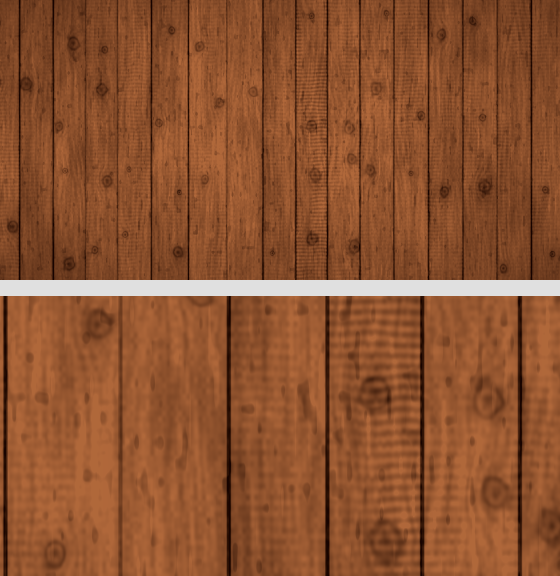
Top: the whole. Bottom: its middle third, enlarged.
A Shadertoy shader for this texture:

```glsl
// A wall of seventeen upright, stained wooden planks with dark seams.
// Contours of a warped height field give arched grain and knot rings;
// stretched noise adds fibres, blotches and saw marks, and a vignette darkens the rim.

float hash(vec2 p) {
    vec3 q = fract(vec3(p.xyx) * 0.1031);
    q += dot(q, q.yzx + 33.33);
    return fract((q.x + q.y) * q.z);
}

float noise(vec2 p) {
    vec2 i = floor(p), f = fract(p);
    f = f * f * (3.0 - 2.0 * f);
    return mix(mix(hash(i), hash(i + vec2(1, 0)), f.x),
               mix(hash(i + vec2(0, 1)), hash(i + vec2(1, 1)), f.x), f.y);
}

float fbm(vec2 p) {
    float sum = 0.0, amp = 0.5;
    for (int i = 0; i < 4; i++) {
        sum += amp * noise(p);
        p = p * 2.03 + 17.3;
        amp *= 0.5;
    }
    return sum;
}

// Position of seam k: even spacing with a gentle irregularity
float seamX(float k) {
    float s = (k - 5.5) / 4.0;
    return 0.0339 + 0.061 * k + 0.0104 * sin((k - 5.3) * 0.75) * exp(-s * s);
}

// Darkness of seam k at x: a thin gap plus a soft shadow
float seam(float k, float x, float px) {
    float d = abs(x - seamX(k));
    float gap = 1.0 - smoothstep(-px, px, d - 0.0012);
    float strength = mix(0.45, 1.0, smoothstep(0.1, 0.5, hash(vec2(k, 4.7))));
    return strength * (0.85 * gap + 0.13 * exp(-d / 0.003));
}

void mainImage(out vec4 fragColor, in vec2 fragCoord) {
    vec2 p = fragCoord / iResolution.x;
    vec2 uv = fragCoord / iResolution.xy;
    float px = 1.0 / iResolution.x;

    // Find the plank
    float id = 0.0;
    for (int k = 0; k < 16; k++) id += step(seamX(float(k)), p.x);
    float left = seamX(id - 1.0), right = seamX(id);
    float width = right - left, middle = 0.5 * (left + right);
    vec2 offset = vec2(id * 13.7, id * 7.3);

    // Knots: dark core and rim, a halo, and a push on the nearby grain
    float knotShade = 0.0, bump = 0.0, bend = 0.0;
    for (int j = 0; j < 4; j++) {
        vec2 cell = vec2(id, float(j)) * 3.1 + 5.0;
        if (hash(cell) < 0.42) continue;
        vec2 center = vec2(middle + (hash(cell + 1.3) - 0.5) * 0.65 * width,
                           (float(j) + 0.15 + 0.7 * hash(cell + 2.7)) / 8.0);
        float r = mix(0.0035, 0.0095, hash(cell + 4.1));
        vec2 d = (p - center) * vec2(1.0, 0.85);
        float dist = length(d) * (0.8 + 0.4 * noise(p * 130.0 + offset)) / r;
        float rim = (dist - 1.0) / 0.28;
        knotShade += 0.30 * exp(-rim * rim) + 0.36 * exp(-dist * dist * 5.0)
                   + 0.16 * exp(-dist * dist * 0.25);
        float push = exp(-dot(d, d) / (6.0 * r * r));
        bump += 250.0 * r * push;
        bend += 0.45 * (p.x - center.x) * push;
    }

    // Arched growth rings, running mostly upright
    float wobble = 0.012 * (noise(vec2(p.y * 7.0, id * 5.1)) - 0.5);
    float x = p.x - bend + wobble;
    float ringField = 110.0 * abs(x - middle + 0.012 * (hash(vec2(id, 8.0)) - 0.5))
                    + 4.5 * noise(vec2(p.y * 4.5 + id * 3.3, id))
                    + 0.9 * fbm(vec2(x * 60.0, p.y * 14.0) + offset) + bump;
    float rings = sin(6.2832 * ringField);
    float ringFade = 0.3 + 0.7 * noise(p * vec2(25.0, 9.0) + offset);

    // Plank tint, broad stains, fibres and surface grit
    float tone = 0.97 + 0.14 * (hash(vec2(id, 2.3)) - 0.5);
    tone += 0.075 * rings * ringFade;
    tone += 0.50 * (fbm(p * vec2(26.0, 11.0) + offset) - 0.47);
    tone += 0.20 * (noise(vec2(x * 150.0, p.y * 9.0) + offset) - 0.5);
    tone += 0.22 * (noise(vec2(x * 380.0, p.y * 32.0) + offset) - 0.5);
    tone += 0.17 * (noise(p * vec2(420.0, 300.0)) - 0.5);

    // Worn dark flecks and pale scratches
    tone -= 0.25 * smoothstep(0.77, 0.93, noise(p * vec2(210.0, 85.0) + offset));
    tone += 0.15 * smoothstep(0.82, 0.95, noise(p * vec2(260.0, 40.0) + offset + 9.0));

    // Horizontal saw marks, strongest on one narrow plank
    float sawn = id == 9.0 ? 1.0 : 0.55 * hash(vec2(id, 6.1));
    float sawMask = smoothstep(0.35, 0.7, noise(p * vec2(45.0, 10.0) + offset));
    float sawWave = sin(p.y * 960.0 + 3.0 * noise(p * vec2(50.0, 30.0) + offset));
    tone += 0.14 * sawn * (0.25 + 0.75 * sawMask) * (sawWave - 0.3);

    // Vignette, knots and seams
    vec2 c = uv - 0.5;
    tone *= 1.0 - 0.85 * dot(c, c);
    tone -= knotShade;
    tone = clamp(tone, 0.08, 1.16);
    tone -= seam(id - 1.0, p.x, px) + seam(id, p.x, px);

    vec3 darkStain = vec3(0.18, 0.07, 0.02), paleWood = vec3(0.62, 0.36, 0.20);
    fragColor = vec4(mix(darkStain, paleWood, clamp(tone, -0.2, 1.16)), 1.0);
}
```
